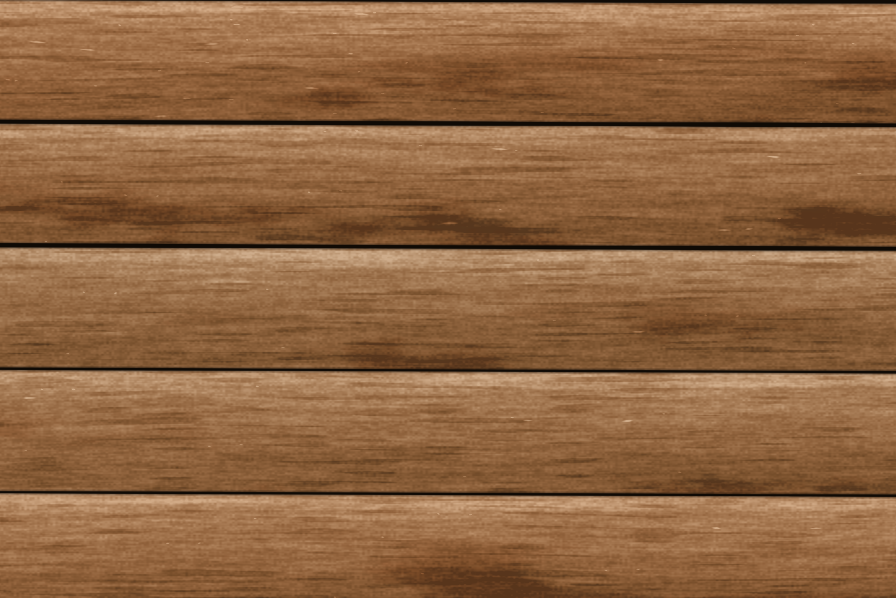
Reproduce this texture procedurally as a WebGL 1 fragment shader.

```glsl
precision highp float;

uniform vec2 u_resolution;

float hash(vec2 p) {
  return fract(sin(dot(p, vec2(12.9898, 78.233))) * 43758.5453);
}

float noise(vec2 p) {
  vec2 i = floor(p), f = fract(p);
  f = f * f * (3.0 - 2.0 * f);
  return mix(mix(hash(i), hash(i + vec2(1, 0)), f.x),
             mix(hash(i + vec2(0, 1)), hash(i + vec2(1, 1)), f.x), f.y);
}

float fbm(vec2 p) {
  float sum = 0.0, amp = 0.5;
  for (int i = 0; i < 4; i++) {
    sum += amp * noise(p);
    p = p * 2.03 + 17.3;
    amp *= 0.5;
  }
  return sum / 0.9375;
}

// Five tones from deep brown to pale tan
vec3 woodTone(float t) {
  t = clamp(t, 0.0, 1.1) * 4.0;
  vec3 c = mix(vec3(0.34, 0.22, 0.12), vec3(0.47, 0.31, 0.17), min(t, 1.0));
  c = mix(c, vec3(0.57, 0.39, 0.24), clamp(t - 1.0, 0.0, 1.0));
  c = mix(c, vec3(0.66, 0.49, 0.34), clamp(t - 2.0, 0.0, 1.0));
  return mix(c, vec3(0.77, 0.62, 0.48), clamp(t - 3.0, 0.0, 1.4));
}

// Sparse short pale scuffs, one candidate per cell
float scuffs(vec2 p, vec2 cells, float rarity) {
  vec2 q = p * cells, id = floor(q);
  vec2 f = fract(q) - 0.5;
  f.y += (hash(id + 3.1) - 0.5) * 0.5 + f.x * (hash(id + 8.7) - 0.5) * 0.6;
  float size = mix(0.12, 0.42, hash(id + 5.9));
  float mark = 1.0 - smoothstep(0.4, 1.0, length(f / vec2(size, 0.2)));
  return mark * step(rarity, hash(id));
}

void main() {
  vec2 p = gl_FragCoord.xy / u_resolution.y;
  float across = gl_FragCoord.x / u_resolution.x;
  float px = 1.0 / u_resolution.y;

  // Slightly tilted boards, counted from the top
  float pitch = 0.2065;
  float row = (1.0 - p.y + 0.003 - 0.006 * across) / pitch;
  float board = floor(row);
  float depth = fract(row);
  vec2 q = p + vec2(board * 7.31, board * 3.17);

  // Rounded face: bright upper lip, shaded lower side
  float tone = mix(0.78, 0.36, smoothstep(0.0, 0.95, depth));
  tone += 0.17 * exp(-pow((depth - 0.075) / 0.055, 2.0));
  tone += 0.05 * (hash(vec2(board, 4.0)) - 0.5);
  tone -= 0.10 * (across - 0.4) * depth;

  // Long fibres, fine pores and grit
  float bend = 0.012 * noise(q * vec2(2.2, 5.0));
  vec2 g = q + vec2(0.0, bend);
  float fibre = fbm(g * vec2(5.0, 115.0));
  float thread = noise(g * vec2(22.0, 310.0));
  float pores = noise(g * vec2(70.0, 260.0) + 31.0);
  float grit = noise(q * vec2(230.0, 320.0) + 9.0);
  tone += 0.38 * (fibre - 0.5) + 0.14 * (thread - 0.5);
  tone += 0.14 * (pores - 0.5) + 0.20 * (grit - 0.5);
  tone -= 0.20 * smoothstep(0.66, 0.85, noise(g * vec2(9.0, 190.0) + 50.0));

  // Weathered blotches, strongest on the lower side
  float blotch = fbm(q * vec2(3.2, 15.0) + 12.0);
  float worn = smoothstep(0.25, 0.75, depth);
  float stain = smoothstep(0.53, 0.75, blotch + 0.12 * (pores - 0.5)) * worn;
  tone -= 0.32 * stain + 0.16 * (blotch - 0.5);

  // Scuffs and a thin worn lower edge
  tone += 0.38 * scuffs(q, vec2(24.0, 105.0), 0.988);
  tone += 0.32 * scuffs(q + 2.7, vec2(75.0, 130.0), 0.992);
  tone += 0.16 * smoothstep(0.955, 0.975, depth) * noise(q * vec2(40.0, 9.0));
  vec3 color = woodTone(tone);

  // Reddish outer boards, yellower middle ones
  float red = abs(board - 2.2) * 0.5 - 0.5;
  color *= 1.0 + vec3(0.02, -0.015, -0.04) * red;
  color = mix(color, color * vec3(1.02, 0.91, 0.84), stain * 0.6);

  // Dark gaps, wider between the upper boards
  float gap = floor(row + 0.5);
  float dist = abs(row - gap) * pitch;
  float halfWidth = mix(0.0034, 0.0020, step(2.5, gap));
  halfWidth *= 0.85 + 0.3 * noise(vec2(across * 6.0, gap * 5.0));
  float edge = max(px * 0.7, 0.0008);
  float shade = 1.0 - smoothstep(halfWidth, halfWidth + 0.0045, dist);
  color *= 1.0 - 0.32 * shade;
  float slot = 1.0 - smoothstep(halfWidth - edge, halfWidth + edge, dist);
  color = mix(color, vec3(0.06, 0.04, 0.02), slot);

  gl_FragColor = vec4(color, 1.0);
}
```
